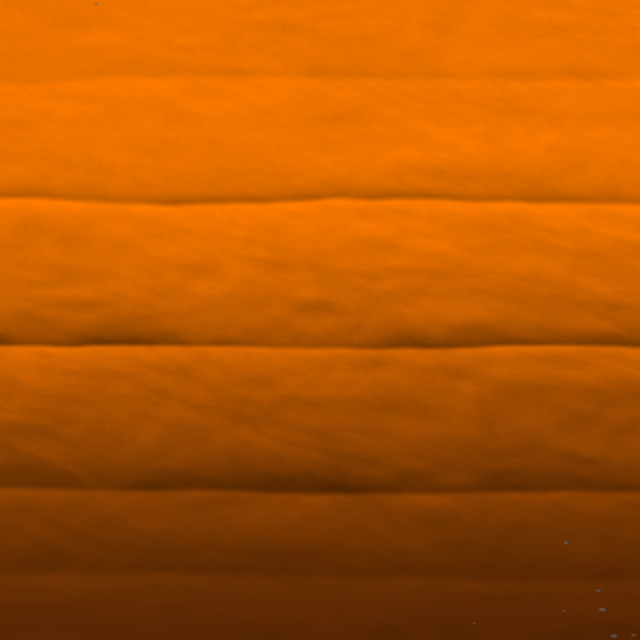
A Shadertoy shader for this texture:

```glsl
#define SEAM_CENTER 0.457
#define SEAM_STEP 0.239
#define SEAM_DEPTH 0.38
#define SEAM_WOBBLE 0.014
#define RELIEF 0.36
#define MOTTLE 0.13
#define GRAIN 0.035
#define SPECK_GRID 56.0
#define SHADOW_COLOR vec3(0.31, 0.132, 0.012)
#define LIGHT_COLOR vec3(0.925, 0.445, 0.0)
#define SPECK_COLOR vec3(0.36, 0.37, 0.42)

float hash(vec2 p) {
    vec3 q = fract(vec3(p.xyx) * 0.1031);
    q += dot(q, q.yzx + 33.33);
    return fract((q.x + q.y) * q.z);
}

float noise(vec2 p) {
    vec2 i = floor(p), f = fract(p);
    f = f * f * f * (f * (f * 6.0 - 15.0) + 10.0);
    return mix(mix(hash(i), hash(i + vec2(1, 0)), f.x),
               mix(hash(i + vec2(0, 1)), hash(i + vec2(1, 1)), f.x), f.y);
}

float fbm(vec2 p) {
    float sum = 0.0, amp = 0.5;
    for (int i = 0; i < 5; i++) {
        sum += amp * noise(p);
        p = mat2(0.96, -0.28, 0.28, 0.96) * p * 2.03 + 17.3;
        amp *= 0.5;
    }
    return sum;
}

// Seam height: spacing tightens toward both ends of the curved surface
float seamHeight(float k, float x) {
    float k2 = k * k;
    float y = SEAM_CENTER + SEAM_STEP * k - 0.011 * k * k2 + 0.00275 * k2 * (k2 - 1.0);
    float wobble = noise(vec2(x * 3.5, k * 7.0 + 40.0)) - 0.5;
    float ripple = noise(vec2(x * 19.0, k * 5.0 + 80.0)) - 0.5;
    return y + SEAM_WOBBLE * (wobble + 0.22 * ripple);
}

// Shadow above each crease, lit lip below it
float seamShade(vec2 uv, float pixel) {
    float shade = 0.0;
    for (int i = -2; i <= 2; i++) {
        float k = float(i);
        float d = uv.y - seamHeight(k, uv.x);
        float depth = SEAM_DEPTH * exp(-0.3 * k * k);
        depth *= 0.75 + 0.5 * noise(vec2(uv.x * 6.0, k * 9.0 + 20.0));
        float width = max(0.026 - 0.012 * k, 0.011);
        float soft = 0.004 + 0.0015 * k * k + pixel;
        float above = smoothstep(-soft, soft, d);
        shade -= depth * above * exp(-max(d, 0.0) / width);
        shade += 0.5 * depth * (1.0 - above) * exp(min(d, 0.0) / 0.022);
    }
    return shade;
}

// Sparse flecks gathered in the lower right corner
float specks(vec2 uv, float pixel) {
    vec2 p = uv * SPECK_GRID, cell = floor(p);
    float density = 0.11 * smoothstep(0.76, 1.0, uv.x) * (1.0 - smoothstep(0.14, 0.22, uv.y));
    float present = step(hash(cell + 5.0), density);
    vec2 offset = 0.3 + 0.4 * vec2(hash(cell + 11.0), hash(cell + 23.0));
    vec2 d = (fract(p) - offset) * vec2(0.75, 1.4);
    float radius = mix(0.06, 0.2, hash(cell + 31.0)) * (0.6 + 0.8 * noise(p * 6.0));
    float edge = 0.05 + pixel * SPECK_GRID;
    return present * (1.0 - smoothstep(radius - edge, radius + edge, length(d)));
}

void mainImage(out vec4 fragColor, in vec2 fragCoord) {
    vec2 uv = fragCoord / iResolution.xy;
    float pixel = 1.0 / iResolution.y;

    // Light falling off from top to bottom
    float light = smoothstep(-0.12, 0.8, uv.y - 0.04 * (uv.x - 0.5) * (1.0 - uv.y));
    vec3 color = mix(SHADOW_COLOR, LIGHT_COLOR, light);

    // Dented skin, lit from above and strongest around the middle
    vec2 p = vec2(uv.x * 7.0, uv.y * 17.0 + uv.x * 2.0);
    p += 0.7 * vec2(noise(p * 0.6 + 50.0), noise(p * 0.6 + 90.0));
    float height = fbm(p);
    float relief = height - fbm(p + vec2(-0.08, 0.3));
    float middle = 0.35 + 0.65 * exp(-pow((uv.y - 0.38) / 0.24, 2.0));
    float shade = 1.0 + middle * (RELIEF * relief + MOTTLE * (height - 0.5));

    // Fine fibres and grain
    float fibres = noise(vec2(uv.x * 45.0, uv.y * 150.0 + uv.x * 35.0)) - 0.5;
    float grain = noise(uv * 230.0) - 0.5;
    shade += GRAIN * (fibres * (0.4 + 0.6 * uv.x * uv.y) + 0.6 * grain);

    color *= shade + seamShade(uv, pixel);
    color = mix(color, SPECK_COLOR, 0.75 * specks(uv, pixel));
    fragColor = vec4(clamp(color, 0.0, 1.0), 1.0);
}
```
